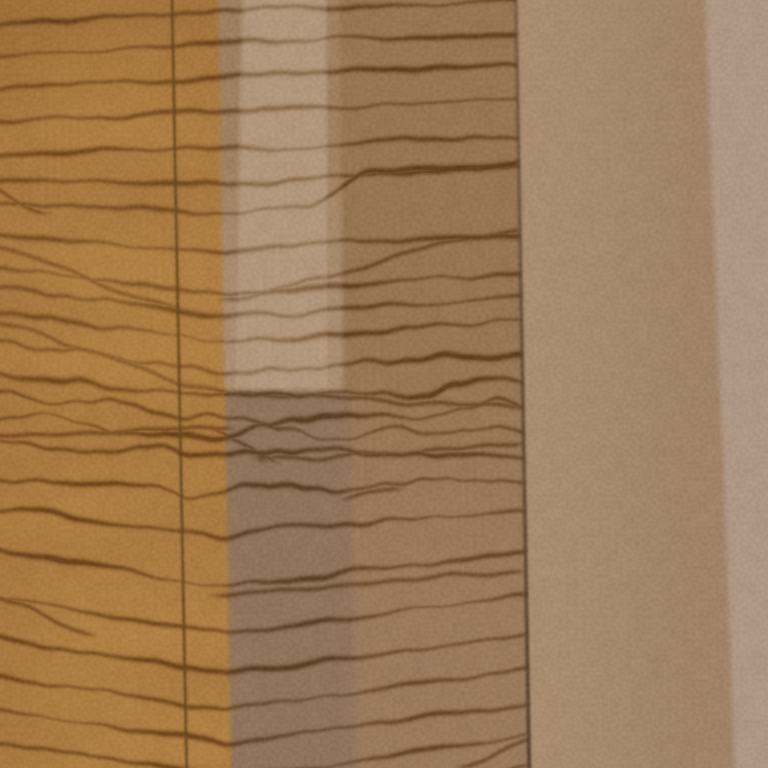
This texture is drawn by a three.js fragment shader. Its source:

```glsl
// Veined wood boards in gold and tan beside a plain wall, with a pale light patch.
// Leaning edges split the flat zones; a loop lays wavering grain rows whose spacing
// tightens mid-height, a few strands cross them, and gradient noise adds the speckle.
varying vec2 vUv;

const vec3 GOLD = vec3(0.675, 0.490, 0.260);
const vec3 GOLD_SHADE = vec3(0.615, 0.435, 0.225);
const vec3 TAN = vec3(0.585, 0.460, 0.325);
const vec3 TAN_LOW = vec3(0.605, 0.480, 0.360);
const vec3 SHADOW = vec3(0.565, 0.452, 0.355);
const vec3 PATCH = vec3(0.700, 0.590, 0.485);
const vec3 WALL_NEAR = vec3(0.665, 0.550, 0.440);
const vec3 WALL_FAR = vec3(0.630, 0.510, 0.405);
const vec3 SIDE_WALL = vec3(0.680, 0.590, 0.520);
const vec3 GRAIN_TINT = vec3(0.66, 0.56, 0.42);
const vec3 SEAM = vec3(0.40, 0.28, 0.12);
const vec3 GAP = vec3(0.35, 0.26, 0.18);
const int ROWS = 25;
const float ROW_STEP = 0.0435;
const float GRAIN_WIDTH = 0.0036;
const float BEND_X = 0.295;      // where the grain turns between boards
const float BOARD_END = 0.672;
const float PATCH_FLOOR = 0.492;
const float SPECKLE = 0.035;

vec2 gradientAt(vec2 cell) {
  float h = fract(sin(dot(cell, vec2(127.1, 311.7))) * 43758.5);
  return vec2(cos(6.2832 * h), sin(6.2832 * h));
}

float gradientNoise(vec2 p) {
  vec2 i = floor(p), f = fract(p), e = vec2(1.0, 0.0);
  vec2 s = f * f * f * (f * (f * 6.0 - 15.0) + 10.0);
  float low = mix(dot(gradientAt(i), f), dot(gradientAt(i + e), f - e), s.x);
  float high = mix(dot(gradientAt(i + e.yx), f - e.yx), dot(gradientAt(i + e.xx), f - e.xx), s.x);
  return mix(low, high, s.y);
}

float bump(float x, float center, float width) {
  float d = (x - center) / width;
  return exp(-d * d);
}

// Coverage to the right of an edge leaning from its top x to its bottom x
float rightOf(vec2 p, float top, float bottom, float soft) {
  return smoothstep(-soft, soft, p.x - mix(bottom, top, p.y));
}

// Height of one grain row, counted downward from the top
float rowHeight(float row, float x) {
  float depth = 0.013 + ROW_STEP * row - 0.072 * bump(row, 15.5, 2.8)
    + 0.022 * bump(row, 8.0, 1.2) + 0.012 * bump(row, 4.5, 1.0);
  float left = mix(-0.02, 0.045, smoothstep(0.05, 0.5, depth)) - 0.036 * bump(depth, 0.62, 0.07);
  float right = mix(0.010, 0.055, depth) - 0.030 * bump(depth, 0.60, 0.09);
  float y = 1.0 - depth + left * max(0.0, 1.0 - x / BEND_X)
    + right * max(0.0, x - BEND_X) / (BOARD_END - BEND_X);
  y += 0.040 * bump(row, 6.0, 0.5) * smoothstep(0.40, 0.48, x);
  float unrest = bump(depth, 0.58, 0.12);
  return y + (0.008 + 0.014 * unrest) * gradientNoise(vec2(x * 10.0, row * 7.37))
    + (0.004 + 0.006 * unrest) * gradientNoise(vec2(x * 27.0, row * 3.61));
}

float grainRows(vec2 p) {
  float ink = 0.0;
  for (int i = 0; i < ROWS; i++) {
    float row = float(i), vary = gradientNoise(vec2(p.x * 6.0, row * 5.23 + 40.0));
    float line = bump(p.y, rowHeight(row, p.x), GRAIN_WIDTH * (1.0 + 0.7 * vary));
    ink = max(ink, (0.78 + 0.8 * vary) * line);
  }
  return ink;
}

// Soft curved strand running from ends.xy to ends.zw
float strand(vec2 p, vec4 ends) {
  float t = clamp((p.x - ends.x) / (ends.z - ends.x), 0.0, 1.0);
  float y = mix(ends.y, ends.w, mix(t, smoothstep(0.0, 1.0, t), 0.5))
    + 0.008 * gradientNoise(vec2(p.x * 18.0, ends.y * 37.0));
  float span = smoothstep(-0.012, 0.012, p.x - ends.x) * smoothstep(-0.012, 0.012, ends.z - p.x);
  return 0.72 * span * bump(p.y, y, GRAIN_WIDTH);
}

float crossingStrands(vec2 p) {
  float ink = max(strand(p, vec4(-0.02, 0.582, 0.30, 0.488)), strand(p, vec4(0.30, 0.488, 0.68, 0.470)));
  ink = max(ink, max(strand(p, vec4(-0.02, 0.685, 0.24, 0.595)), strand(p, vec4(0.29, 0.610, 0.68, 0.702))));
  ink = max(ink, max(strand(p, vec4(0.27, 0.445, 0.36, 0.402)), strand(p, vec4(0.35, 0.402, 0.68, 0.420))));
  ink = max(ink, max(strand(p, vec4(-0.02, 0.228, 0.12, 0.176)), strand(p, vec4(0.60, 0.000, 0.69, 0.037))));
  ink = max(ink, max(strand(p, vec4(-0.02, 0.760, 0.06, 0.722)), strand(p, vec4(0.28, 0.228, 0.68, 0.254))));
  ink = max(ink, max(strand(p, vec4(-0.02, 0.432, 0.30, 0.443)), strand(p, vec4(0.45, 0.350, 0.52, 0.366))));
  float knot = length((p - vec2(0.342, 0.405)) * vec2(0.6, 1.0));
  return max(ink, 0.9 * bump(knot, 0.0, 0.006));
}

void main() {
  vec2 p = vUv;
  // Boards: gold on the left, tan with a shaded lower zone
  vec3 gold = mix(GOLD, GOLD_SHADE, 0.6 * smoothstep(0.75, 1.0, p.y) + 0.3 * bump(p.x, 0.0, 0.06));
  gold *= 1.0 + 0.05 * gradientNoise(p * vec2(3.0, 14.0));
  float below = smoothstep(PATCH_FLOOR + 0.007, PATCH_FLOOR - 0.007, p.y);
  vec3 board = mix(TAN_LOW, TAN, smoothstep(0.15, 0.65, p.y));
  board = mix(board, SHADOW, below * (1.0 - rightOf(p, 0.448, 0.464, 0.008)));
  // Light patch with a margin that brightens downward
  float core = rightOf(p, 0.314, 0.290, 0.009) * (1.0 - rightOf(p, 0.426, 0.434, 0.007));
  float margin = (1.0 - rightOf(p, 0.442, 0.452, 0.006)) * mix(0.7, 0.3, smoothstep(0.6, 0.85, p.y));
  float light = (1.0 - below) * max(core, margin);
  vec3 wood = mix(gold, mix(board, PATCH, light), rightOf(p, 0.284, 0.301, 0.005));
  // Grain and the narrow seam
  float ink = max(grainRows(p), crossingStrands(p)) * (1.0 - 0.35 * light);
  wood *= mix(vec3(1.0), GRAIN_TINT, clamp(ink, 0.0, 1.0));
  wood = mix(wood, SEAM, 0.75 * bump(p.x, mix(0.243, 0.224, p.y), 0.0026));
  // Plain walls and the dark gap at the end of the boards
  vec3 wall = mix(WALL_NEAR, WALL_FAR, smoothstep(0.68, 0.93, p.x));
  wall = mix(wall, SIDE_WALL, rightOf(p, 0.918, 0.957, 0.006));
  vec3 color = mix(wood, wall, rightOf(p, BOARD_END, 0.691, 0.003));
  color = mix(color, GAP, bump(p.x, mix(0.689, BOARD_END, p.y), 0.0032) * mix(0.9, 0.45, p.y));
  // Fine speckle and broad mottling
  color += SPECKLE * gradientNoise(p * 190.0) + 0.015 * gradientNoise(p * 45.0 + 9.0);
  gl_FragColor = vec4(color, 1.0);
}
```
